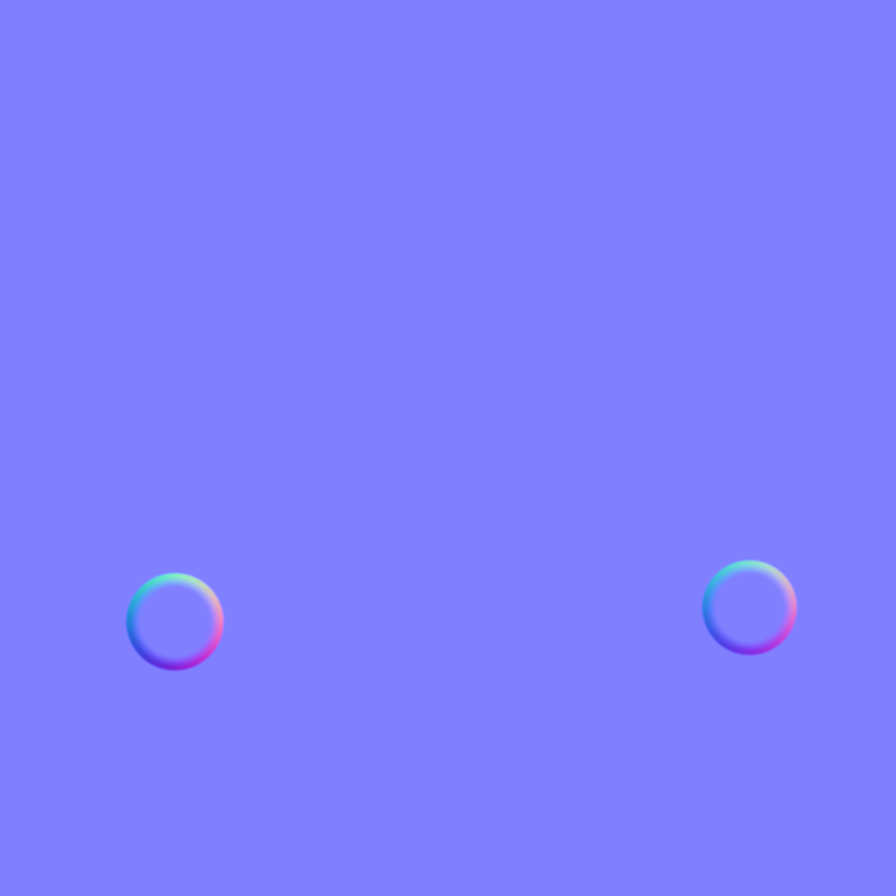
This texture map is drawn by a three.js fragment shader. Its source:

```glsl
// Tangent-space normal map: a flat surface with two round raised studs.
// Each stud is a distance field whose rim tilts the normal outward;
// the tilted normal is then packed into colour.

#define STUD_COUNT 2
#define LEFT_STUD vec3(0.1953, 0.3060, 0.0560)   // centre x, y, radius
#define RIGHT_STUD vec3(0.8366, 0.3218, 0.0545)
#define LEFT_TILT 0.80
#define RIGHT_TILT 0.71
#define TILT_BIAS 0.09      // extra tilt toward the upper right
#define BEVEL_START 0.66    // inner foot of the bevel, in radii
#define BEVEL_PEAK 0.93     // steepest part of the bevel
#define RIM_END 1.01        // outer edge, back to flat

varying vec2 vUv;

// Steepness across a stud: soft inside, crisp at the outer edge.
float bevelProfile(float radial) {
  float rise = smoothstep(BEVEL_START, BEVEL_PEAK, radial);
  float fall = 1.0 - smoothstep(BEVEL_PEAK, RIM_END, radial);
  return rise * fall;
}

// Sideways part of the normal added by one stud.
vec2 studSlope(vec2 point, vec3 stud, float tilt) {
  vec2 offset = point - stud.xy;
  float dist = length(offset);
  vec2 outward = offset / max(dist, 1e-5);
  float bias = TILT_BIAS * dot(outward, vec2(0.7071));
  return outward * (tilt + bias) * bevelProfile(dist / stud.z);
}

void main() {
  // Gather the slopes of all studs
  vec2 slope = vec2(0.0);
  for (int i = 0; i < STUD_COUNT; i++) {
    bool isLeft = i == 0;
    vec3 stud = isLeft ? LEFT_STUD : RIGHT_STUD;
    float tilt = isLeft ? LEFT_TILT : RIGHT_TILT;
    slope += studSlope(vUv, stud, tilt);
  }

  // Rebuild the unit normal and pack it into 0..1
  float height = sqrt(max(1.0 - dot(slope, slope), 0.0));
  vec3 normal = vec3(slope, height);
  gl_FragColor = vec4(normal * 0.5 + 0.5, 1.0);
}
```
